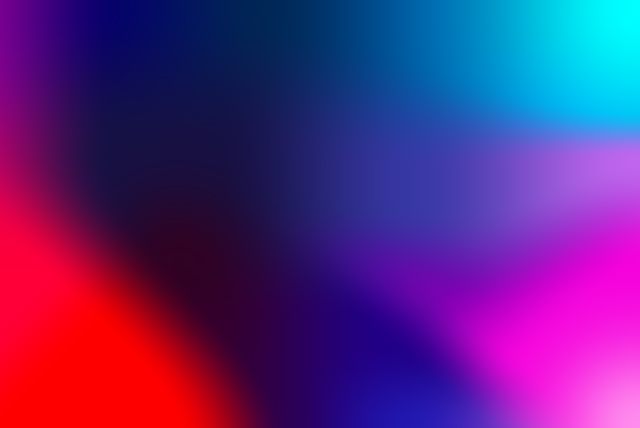
Give the GLSL for this background, as a WebGL 2 fragment shader.

```glsl
#version 300 es
precision highp float;
// Soft mesh gradient: night blue field with cyan, violet, magenta and red glows.

uniform vec2 u_resolution;
out vec4 outColor;

const float ASPECT = 1.5;

// Upper sky
const vec3 NAVY = vec3(0.02, 0.0, 0.42);
const vec3 TEAL = vec3(0.0, 0.15, 0.33);
const vec3 BLUE = vec3(0.0, 0.33, 0.65);
const vec3 AZURE = vec3(0.0, 0.42, 0.9);
const vec3 AQUA = vec3(0.0, 1.0, 1.0);
const vec2 AQUA_CENTER = vec2(1.5, 0.98);
const float AQUA_RADIUS = 0.36;

// Middle veil
const vec3 INK = vec3(0.08, 0.07, 0.27);
const vec3 INDIGO = vec3(0.22, 0.22, 0.65);
const vec3 ORCHID = vec3(0.75, 0.4, 0.93);

// Lower valley
const vec3 PLUM = vec3(0.2, 0.0, 0.2);
const vec3 ULTRAMARINE = vec3(0.13, 0.0, 0.53);
const vec3 BLUE_VIOLET = vec3(0.13, 0.1, 0.7);
const vec3 LILAC = vec3(0.7, 0.3, 0.82);
const vec3 MAROON = vec3(0.2, 0.0, 0.11);
const vec2 MAROON_CENTER = vec2(0.42, 0.4);
const float MAROON_RADIUS = 0.17;

// Magenta tongue and pink corner
const vec3 PURPLE = vec3(0.5, 0.0, 0.7);
const vec3 FUCHSIA = vec3(0.96, 0.0, 0.86);
const vec3 PINK = vec3(1.0, 0.55, 0.93);
const vec2 PINK_CENTER = vec2(1.5, 0.0);
const float PINK_RADIUS = 0.19;
const vec2 TONGUE_NORMAL = vec2(0.664, 0.748);
const float TONGUE_OFFSET = 0.838;

// Left flame
const vec3 EDGE_PURPLE = vec3(0.57, 0.0, 0.6);
const vec3 CRIMSON = vec3(1.0, 0.0, 0.22);
const vec3 RED = vec3(1.0, 0.0, 0.0);

// Gaussian falloff around a center
float glow(vec2 p, vec2 center, float radius) {
  vec2 d = (p - center) / radius;
  return exp(-dot(d, d));
}

// 1 below the edge, 0 above it, blended over +-width
float below(float value, float edge, float width) {
  return 1.0 - smoothstep(edge - width, edge + width, value);
}

vec3 sky(vec2 p) {
  vec3 c = mix(NAVY, TEAL, smoothstep(0.2, 0.65, p.x));
  c = mix(c, BLUE, smoothstep(0.6, 1.08, p.x));
  c = mix(c, AZURE, smoothstep(1.0, 1.4, p.x) * below(p.y, 0.865, 0.115));
  return mix(c, AQUA, glow(p, AQUA_CENTER, AQUA_RADIUS));
}

vec3 addVeil(vec3 c, vec2 p) {
  vec3 veil = mix(INK, INDIGO, smoothstep(0.5, 1.0, p.x));
  veil = mix(veil, ORCHID, smoothstep(0.95, 1.5, p.x));
  float reach = (ASPECT - p.x) / 0.9;
  float edge = 0.685 + 0.14 * min(1.0, reach * reach);
  float width = mix(0.16, 0.055, smoothstep(0.7, 1.5, p.x));
  return mix(c, veil, below(p.y, edge, width));
}

vec3 addValley(vec3 c, vec2 p, float side) {
  vec3 valley = mix(PLUM, ULTRAMARINE, smoothstep(0.5, 0.92, p.x));
  vec3 floorColor = mix(BLUE_VIOLET, LILAC, smoothstep(0.95, 1.4, p.x));
  valley = mix(valley, floorColor, below(p.y, 0.1, 0.1) * smoothstep(0.7, 1.0, p.x));
  c = mix(c, valley, below(p.y, 0.4, 0.15) * below(side, 0.1, 0.15));
  return mix(c, MAROON, 0.8 * glow(p, MAROON_CENTER, MAROON_RADIUS));
}

vec3 addTongue(vec3 c, vec2 p, float side) {
  float along = p.x - 1.2 * (p.y - 0.22);
  vec3 tongue = mix(PURPLE, FUCHSIA, smoothstep(0.9, 1.3, along));
  float crest = 0.395 + 0.105 * smoothstep(1.1, 1.5, p.x);
  c = mix(c, tongue, below(p.y, crest, 0.12) * smoothstep(-0.09, 0.1, side));
  return mix(c, PINK, glow(p, PINK_CENTER, PINK_RADIUS));
}

vec3 addFlame(vec3 c, vec2 p) {
  float depth = 1.0 - p.y;
  vec3 flame = mix(EDGE_PURPLE, CRIMSON, smoothstep(0.1, 0.65, depth));
  flame = mix(flame, RED, smoothstep(0.75, 1.0, depth + p.x));
  float edge = 0.09 + 0.46 * smoothstep(0.35, 1.05, depth);
  return mix(c, flame, below(p.x, edge, mix(0.13, 0.2, p.y)));
}

void main() {
  vec2 p = gl_FragCoord.xy / u_resolution * vec2(ASPECT, 1.0);
  float side = dot(p, TONGUE_NORMAL) - TONGUE_OFFSET;
  vec3 color = addVeil(sky(p), p);
  color = addValley(color, p, side);
  color = addTongue(color, p, side);
  color = addFlame(color, p);
  outColor = vec4(color, 1.0);
}
```
